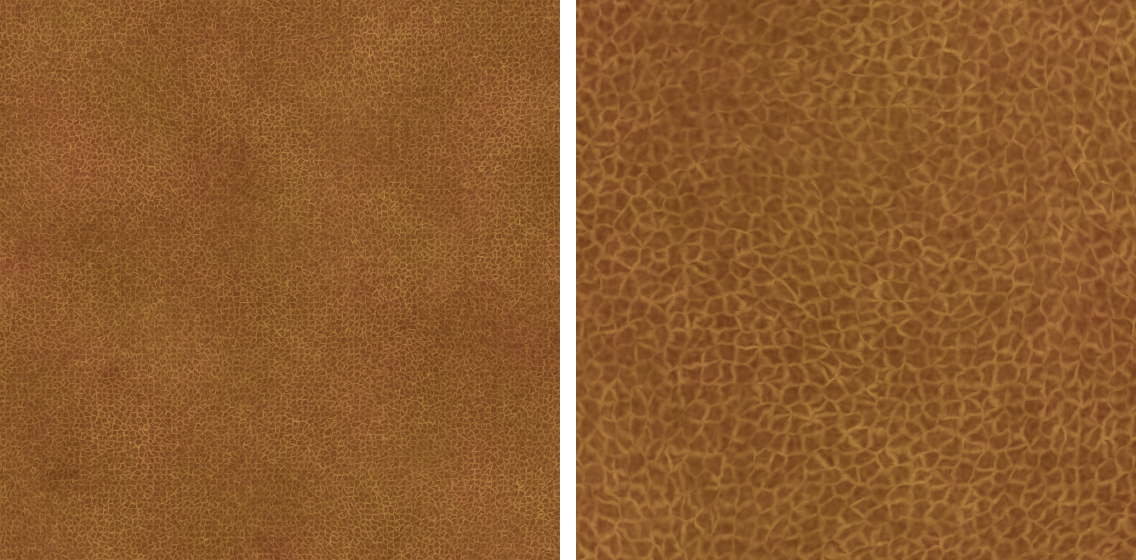
Left, the full canvas; right, a detail of the centre.
Reproduce this texture procedurally as a three.js fragment shader.

```glsl
// Worn tan leather: fine pebbled grain with pale broken creases and soft stains.
varying vec2 vUv;

vec2 hash2(vec2 p) {
  vec3 q = fract(p.xyx * vec3(0.1031, 0.1030, 0.0973));
  q += dot(q, q.yzx + 33.33);
  return fract((q.xx + q.yz) * q.zy);
}

float cornerSlope(vec2 cell, vec2 corner, vec2 f) {
  return dot(hash2(cell + corner + 71.0) * 2.0 - 1.0, f - corner);
}

float gradientNoise(vec2 p) {
  vec2 i = floor(p);
  vec2 f = p - i;
  vec2 u = f * f * f * (f * (f * 6.0 - 15.0) + 10.0);
  vec2 e = vec2(0.0, 1.0);
  return mix(mix(cornerSlope(i, e.xx, f), cornerSlope(i, e.yx, f), u.x),
             mix(cornerSlope(i, e.xy, f), cornerSlope(i, e.yy, f), u.x), u.y);
}

float fbm(vec2 p) {
  float sum = 0.0;
  float amplitude = 1.0;
  for (int i = 0; i < 4; i++) {
    sum += amplitude * gradientNoise(p);
    p = mat2(1.6, 1.2, -1.2, 1.6) * p + 17.3;
    amplitude *= 0.5;
  }
  return sum;
}

// Voronoi grain stretched along a direction: x = distance to crease, y = random per pebble
vec2 grain(vec2 p, vec2 direction, float stretch) {
  vec2 cell = floor(p);
  vec2 nearest = vec2(8.0);
  vec2 second = vec2(8.0);
  float pebble = 0.0;
  for (int y = -1; y <= 1; y++) {
    for (int x = -1; x <= 1; x++) {
      vec2 neighbour = cell + vec2(float(x), float(y));
      vec2 random = hash2(neighbour);
      vec2 toSeed = neighbour + 0.08 + 0.84 * random - p;
      toSeed -= stretch * direction * dot(toSeed, direction);
      float d = dot(toSeed, toSeed);
      if (d < dot(nearest, nearest)) {
        second = nearest;
        nearest = toSeed;
        pebble = random.x;
      } else if (d < dot(second, second)) {
        second = toSeed;
      }
    }
  }
  vec2 between = second - nearest;
  float edge = 0.5 * dot(nearest + second, between) / max(length(between), 0.001);
  return vec2(edge, pebble);
}

void main() {
  vec2 uv = vUv + 3.0;

  // Slowly turning grain direction and slightly ragged creases
  float angle = 0.6 + 5.0 * gradientNoise(uv * 3.5);
  vec2 direction = vec2(cos(angle), sin(angle));
  float stretch = 0.28 + 0.3 * gradientNoise(uv * 5.0 + 9.0);
  vec2 ragged = vec2(gradientNoise(uv * 130.0), gradientNoise(uv * 130.0 + 40.0));
  vec2 p = uv + 0.004 * ragged;

  vec2 coarse = grain(p * 98.0, direction, stretch);
  vec2 fine = grain(p * 185.0 + 31.0, direction, stretch);
  float crease = 1.0 - smoothstep(0.0, 0.23, coarse.x);
  float hairline = 1.0 - smoothstep(0.0, 0.25, fine.x);

  // Creases fade in and out in broad patches and along their length
  float wear = 0.72 + 0.45 * fbm(uv * 6.0 + 5.0) + 0.8 * gradientNoise(uv * 75.0);
  wear = clamp(wear, 0.1, 1.4);

  // Broad mottling, dark stains and faint upright scuffs
  float mottle = fbm(uv * 4.0 + 23.0);
  float stain = smoothstep(0.3, 0.8, fbm(uv * vec2(7.0, 9.0) + 51.0));
  float scuffPatch = smoothstep(0.0, 0.4, fbm(uv * 3.0 + 67.0));
  float scuff = scuffPatch * gradientNoise(uv * vec2(65.0, 5.0));

  float tone = 0.23 + 0.7 * crease * wear + 0.17 * hairline * wear;
  tone += 0.16 * (coarse.y - 0.5) + 0.4 * gradientNoise(uv * 240.0);
  tone += 0.24 * mottle + 0.25 * scuff - 0.3 * stain;

  vec3 darkHide = vec3(0.45, 0.25, 0.11);
  vec3 paleCrease = vec3(0.65, 0.45, 0.225);
  vec3 color = mix(darkHide, paleCrease, clamp(tone, -0.4, 1.35));

  // Drift between reddish and olive dye
  float dye = fbm(uv * 5.0 + 83.0) + 0.5 * gradientNoise(uv * 60.0 + 7.0);
  color += dye * vec3(-0.025, 0.014, -0.022);

  gl_FragColor = vec4(color, 1.0);
}
```
